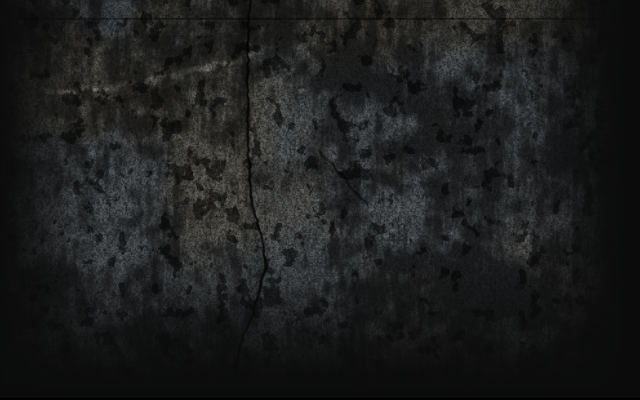
This texture is drawn by a WebGL 1 fragment shader. Its source:

```glsl
precision highp float;
// Dark weathered concrete: layered value noise wears pale plaster away from
// a charcoal base, with broad light and dark zones placed by soft ellipses.
// Curved scratches, a wandering crack, pits, grain and a vignette finish it.
uniform vec2 u_resolution;

const vec3 EDGE = vec3(0.044, 0.045, 0.045);
const vec3 WARM = vec3(1.04, 1.02, 0.93);
const vec3 COOL = vec3(0.95, 1.01, 1.05);
const float CHARCOAL = 0.105;
const float PLASTER = 0.255;
const float GRAIN = 0.55;
const float PIT_DEPTH = 0.55;
const float CRACK_WIDTH = 0.0035;
const float SEAM_Y = 0.953;

float hash(vec2 p) {
  vec3 q = fract(vec3(p.xyx) * 0.1031);
  q += dot(q, q.yzx + 33.33);
  return fract((q.x + q.y) * q.z);
}

float noise(vec2 p) {
  vec2 i = floor(p), f = fract(p);
  f = f * f * (3.0 - 2.0 * f);
  return mix(mix(hash(i), hash(i + vec2(1.0, 0.0)), f.x),
             mix(hash(i + vec2(0.0, 1.0)), hash(i + 1.0), f.x), f.y);
}

float fbm(vec2 p) {
  float sum = 0.0, amp = 0.5;
  for (int i = 0; i < 4; i++) {
    sum += amp * noise(p);
    p = mat2(1.6, 1.2, -1.2, 1.6) * p + 17.3;
    amp *= 0.5;
  }
  return sum / 0.9375;
}

float blob(vec2 p, vec2 center, vec2 radius) {
  vec2 q = (p - center) / radius;
  return exp(-dot(q, q));
}

float segment(vec2 p, vec2 a, vec2 b) {
  vec2 d = b - a;
  return length(p - a - d * clamp(dot(p - a, d) / dot(d, d), 0.0, 1.0));
}

// Smooth window that is one between lo and hi
float span(float x, float lo, float hi, float soft) {
  return smoothstep(lo - soft, lo + soft, x) * (1.0 - smoothstep(hi - soft, hi + soft, x));
}

// Positive where plaster survives, negative where it is stained dark
float wearMap(vec2 p) {
  float w = -0.015;
  w += 0.13 * blob(p, vec2(0.54, 0.52), vec2(0.15, 0.25));
  w += 0.13 * blob(p, vec2(0.72, 0.47), vec2(0.09, 0.34));
  w += 0.07 * blob(p, vec2(0.25, 0.87), vec2(0.14, 0.13));
  w += 0.06 * blob(p, vec2(0.23, 0.47), vec2(0.20, 0.17));
  w += 0.08 * blob(p, vec2(1.33, 0.76), vec2(0.16, 0.20));
  w += 0.17 * blob(p, vec2(0.98, 0.687), vec2(0.075, 0.032));
  w += 0.18 * blob(p, vec2(1.00, 0.475), vec2(0.09, 0.04));
  w += 0.12 * blob(p, vec2(1.07, 0.59), vec2(0.06, 0.022));
  w += 0.16 * blob(p, vec2(1.21, 0.98), vec2(0.12, 0.03));
  w -= 0.11 * blob(p, vec2(0.44, 0.89), vec2(0.13, 0.06));
  w -= 0.09 * blob(p, vec2(0.30, 0.71), vec2(0.16, 0.05));
  w -= 0.09 * blob(p, vec2(0.90, 0.80), vec2(0.13, 0.15));
  w -= 0.13 * blob(p, vec2(1.16, 0.64), vec2(0.20, 0.12));
  w -= 0.07 * blob(p, vec2(0.87, 0.35), vec2(0.14, 0.16));
  w -= 0.08 * blob(p, vec2(1.20, 0.28), vec2(0.18, 0.16));
  return w;
}

void main() {
  vec2 p = gl_FragCoord.xy / u_resolution.y;
  p.x += 0.5 * (1.6 - u_resolution.x / u_resolution.y);
  float px = 1.0 / u_resolution.y;

  // Plaster worn in blotches, chips and vertical runs
  float broad = fbm(p * 7.0 + 3.1);
  float chips = fbm(p * 29.0 + 41.0);
  float runs = fbm(p * vec2(75.0, 13.0) + 9.0);
  float wear = 0.38 * broad + 0.37 * chips + 0.25 * runs - 0.5 + wearMap(p);
  float mask = smoothstep(-0.13, 0.15, wear);
  float tone = mix(CHARCOAL, PLASTER, mask);

  // Pale scratches sweeping up to the right
  float dx = p.x - 0.094;
  float rough = (noise(p * 45.0) - 0.5) * 0.012;
  float sweep = abs(p.y - 0.767 - dx * (0.0355 + 0.267 * dx) + rough);
  float scratch = (1.0 - smoothstep(0.002, 0.012, sweep)) * span(p.x, 0.10, 0.67, 0.03);
  float minor = segment(p, vec2(0.66, 0.73), vec2(0.82, 0.80)) + rough;
  minor = min(minor, segment(p, vec2(0.70, 0.865), vec2(0.81, 0.90)) + rough);
  scratch += 0.6 * (1.0 - smoothstep(0.001, 0.007, minor));
  tone += 0.12 * scratch * smoothstep(0.25, 0.6, chips);

  // Pits and fine grit
  float pits = smoothstep(0.60, 0.70, fbm(p * vec2(36.0, 32.0) + 80.0));
  tone *= 1.0 - PIT_DEPTH * pits;
  float grit = 0.6 * noise(p * 310.0) + 0.4 * noise(p * vec2(190.0, 120.0) + 7.0);
  tone *= 1.0 + GRAIN * (grit - 0.5) * 2.0 * mix(0.6, 1.0, mask);

  // Main crack, side crack and horizontal seam
  float crackX = 0.590 + 0.072 * smoothstep(0.04, 0.36, p.y)
    - 0.044 * smoothstep(0.34, 0.60, p.y) + 0.007 * smoothstep(0.7, 1.0, p.y);
  crackX += 0.010 * (noise(vec2(p.y * 24.0, 5.0)) - 0.5)
    + 0.005 * (noise(vec2(p.y * 80.0, 8.0)) - 0.5);
  float width = CRACK_WIDTH * mix(0.5, 1.1, noise(vec2(p.y * 30.0, 2.0)));
  float crack = 1.0 - smoothstep(width - px, width + px, abs(p.x - crackX));
  crack *= smoothstep(0.02, 0.08, p.y);
  float side = segment(p + rough, vec2(0.80, 0.625), vec2(0.917, 0.49));
  crack = max(crack, 0.6 * (1.0 - smoothstep(0.001, 0.001 + 2.0 * px, side)));
  float seam = 1.0 - smoothstep(0.0005, 0.0005 + 1.5 * px, abs(p.y - SEAM_Y));
  tone *= (1.0 - 0.8 * crack) * (1.0 - 0.45 * seam);
  tone *= 1.0 - 0.25 * blob(p, vec2(crackX - 0.008, p.y), vec2(0.012, 1.0));

  // Warm stains above, cool plaster below and to the right
  float cool = smoothstep(0.30, 0.65, fbm(p * 4.0 + 60.0) + 0.35 * (0.7 - p.y));
  vec3 color = tone * mix(WARM, COOL, cool);

  // Vignette open at the top, with a black lower rim
  float light = smoothstep(-0.02, 0.27, p.x) * (1.0 - smoothstep(1.28, 1.56, p.x));
  light *= smoothstep(0.02, 0.42, p.y) * (1.0 - 0.22 * smoothstep(0.75, 1.0, p.y));
  color = mix(EDGE, color, light);
  color *= smoothstep(0.006 - px, 0.006 + px, p.y);
  gl_FragColor = vec4(max(color, 0.0), 1.0);
}
```
